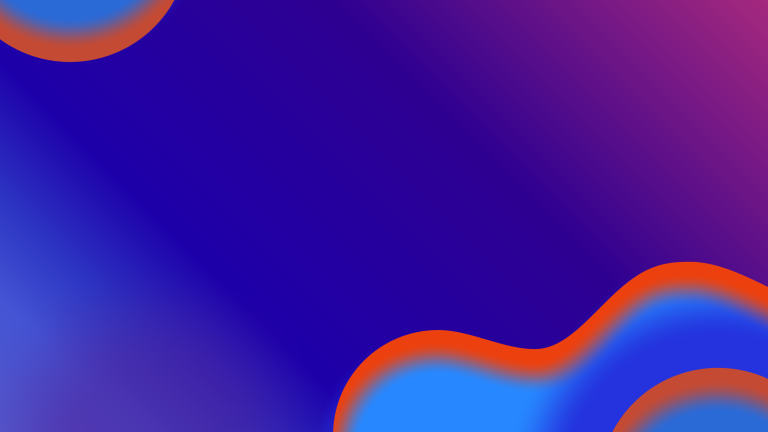
This background is drawn by a WebGL 1 fragment shader. Its source:

```glsl
precision highp float;
// Fluid gradient background: a diagonal blue-to-magenta sweep with a violet haze,
// overlaid by three smooth blobs. Each blob is a signed distance; sampling it
// again with a vertical shift gives the hot rim fading into a blue body.
uniform vec2 u_resolution;

// Lengths are in canvas heights, origin at the lower left.
const vec3 LAVENDER = vec3(0.33, 0.345, 0.80);
const vec3 SKY      = vec3(0.265, 0.33, 0.83);
const vec3 AZURE    = vec3(0.175, 0.21, 0.765);
const vec3 INDIGO   = vec3(0.115, 0.0, 0.665);
const vec3 VIOLET   = vec3(0.18, 0.0, 0.57);
const vec3 MAGENTA  = vec3(0.65, 0.16, 0.49);
const vec3 HAZE     = vec3(0.33, 0.10, 0.57);
const vec3 RIM_HOT  = vec3(0.925, 0.255, 0.06);
const vec3 BODY_HOT = vec3(0.15, 0.53, 1.0);
const vec3 RIM_DIM  = vec3(0.77, 0.29, 0.20);
const vec3 BODY_DIM = vec3(0.165, 0.415, 0.845);
const vec3 GLOW     = vec3(0.14, 0.20, 0.87);

const vec2  HAZE_CENTER = vec2(0.35, -0.02);
const vec2  HAZE_RANGE  = vec2(0.15, 0.43);
const float HAZE_ALPHA  = 0.5;

// Extremes of the wave outline, from left crest to right edge.
const vec2 CREST_LEFT  = vec2(1.014, 0.236);
const vec2 VALLEY      = vec2(1.238, 0.192);
const vec2 CREST_RIGHT = vec2(1.597, 0.394);
const vec2 WAVE_END    = vec2(1.968, 0.273);
const float WAVE_SKEW  = 0.6;
const float FLANK_RADIUS = 0.243;

const vec2  TOP_CENTER = vec2(0.162, 1.132);
const vec2  LOW_CENTER = vec2(1.662, -0.127);
const float DISC_RADIUS = 0.2755;

const vec2  RIM_SHIFT = vec2(0.0, 0.046);
const vec2  RIM_FADE  = vec2(-0.058, 0.018);
const vec2  NEAR_GLOW = vec2(0.0, 0.05);
const vec2  WIDE_GLOW = vec2(0.07, 0.22);
const float NEAR_ALPHA = 0.5;

// One when d is below range.x, zero above range.y.
float falloff(vec2 range, float d) {
  return 1.0 - smoothstep(range.x, range.y, d);
}

float ramp(float a, float b, float t) {
  return clamp((t - a) / (b - a), 0.0, 1.0);
}

// Eased height between two extremes; skew moves the climb earlier.
float easeHeight(vec2 a, vec2 b, float x, float skew) {
  float u = ramp(a.x, b.x, x);
  u += skew * u * u * (1.0 - u);
  return mix(a.y, b.y, smoothstep(0.0, 1.0, u));
}

float waveHeight(float x) {
  if (x < VALLEY.x) return easeHeight(CREST_LEFT, VALLEY, x, 0.0);
  if (x < CREST_RIGHT.x) return easeHeight(VALLEY, CREST_RIGHT, x, WAVE_SKEW);
  return easeHeight(CREST_RIGHT, WAVE_END, x, 0.0);
}

float discDistance(vec2 p, vec2 center) {
  return length(p - center) - DISC_RADIUS;
}

// Circular left flank joined to the wave at its first crest.
float waveDistance(vec2 p) {
  if (p.x < CREST_LEFT.x) {
    return length(p - CREST_LEFT + vec2(0.0, FLANK_RADIUS)) - FLANK_RADIUS;
  }
  const float STEP = 0.004;
  float slope = (waveHeight(p.x + STEP) - waveHeight(p.x - STEP)) / (2.0 * STEP);
  return (p.y - waveHeight(p.x)) / sqrt(1.0 + slope * slope);
}

vec3 background(vec2 p) {
  float t = p.x + p.y - 1.0;
  vec3 color = mix(LAVENDER, SKY, ramp(-1.0, -0.69, t));
  color = mix(color, AZURE, ramp(-0.69, -0.46, t));
  color = mix(color, INDIGO, ramp(-0.46, -0.14, t));
  color = mix(color, VIOLET, ramp(-0.14, 0.76, t));
  color = mix(color, MAGENTA, ramp(0.76, 1.78, t));
  return mix(color, HAZE, HAZE_ALPHA * falloff(HAZE_RANGE, length(p - HAZE_CENTER)));
}

// Lays a blob over the base: d is its edge, shifted drives the rim fade.
vec3 paintBlob(vec3 base, float d, float shifted, vec3 rim, vec3 body) {
  float pixel = 1.0 / u_resolution.y;
  vec3 fill = mix(rim, body, falloff(RIM_FADE, shifted));
  return mix(base, fill, falloff(vec2(-0.7, 0.7) * pixel, d));
}

void main() {
  vec2 p = gl_FragCoord.xy / u_resolution.y;
  vec3 color = background(p);

  // Upper left disc, lit from below
  float d = discDistance(p, TOP_CENTER);
  float shifted = discDistance(p - RIM_SHIFT, TOP_CENTER);
  color = mix(color, GLOW, NEAR_ALPHA * falloff(NEAR_GLOW, shifted));
  color = paintBlob(color, d, shifted, RIM_DIM, BODY_DIM);

  // Large wave
  d = waveDistance(p);
  shifted = waveDistance(p + RIM_SHIFT);
  color = mix(color, GLOW, NEAR_ALPHA * falloff(NEAR_GLOW, shifted));
  float lowDistance = discDistance(p, LOW_CENTER);
  vec3 body = mix(BODY_HOT, GLOW, falloff(WIDE_GLOW, lowDistance));
  color = paintBlob(color, d, shifted, RIM_HOT, body);

  // Lower right disc
  shifted = discDistance(p + RIM_SHIFT, LOW_CENTER);
  color = paintBlob(color, lowDistance, shifted, RIM_DIM, BODY_DIM);
  gl_FragColor = vec4(color, 1.0);
}
```
